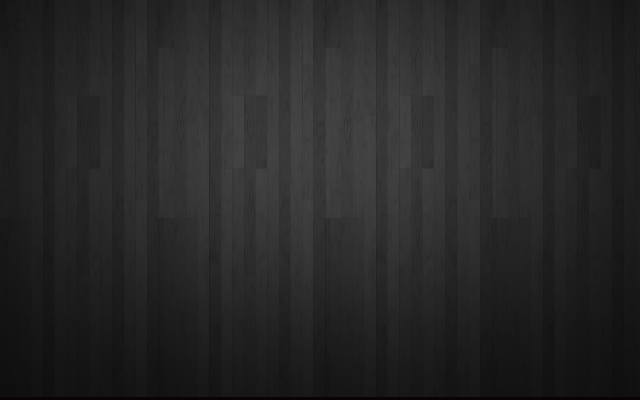
A WebGL 2 fragment shader for this texture:

```glsl
#version 300 es
precision highp float;

#define CANVAS vec2(768.0, 480.0)
#define TILE_WIDTH 200.0
#define TILE_START 65.0
#define PLANK_WIDTH 13.9
#define SLIVER_END 130.5
#define SLIVER_CUT 8.5
#define LIGHT_CENTER vec2(0.5, 0.655)
#define LIGHT_FALLOFF vec2(4.3, 3.7)
#define AMBIENT 0.046
#define GLOW 0.203
#define TONE_CONTRAST 0.78
#define GRAIN 0.10

uniform vec2 u_resolution;
out vec4 fragColor;

// Plank brightness: x between its two end seams, y beyond them
const vec2 TONES[15] = vec2[15](
    vec2(1.06, 1.10), vec2(1.12, 1.03), vec2(0.92, 0.98), vec2(0.87, 1.08),
    vec2(1.03, 1.02), vec2(0.87, 0.87), vec2(1.06, 1.05), vec2(1.04, 1.12),
    vec2(0.87, 0.87), vec2(1.06, 0.83), vec2(1.03, 0.89), vec2(0.95, 0.92),
    vec2(1.05, 0.97), vec2(1.03, 1.08), vec2(0.87, 0.88));

// Seam heights, measured down from the top edge
const vec2 SEAMS[15] = vec2[15](
    vec2(-9.0, 202.0), vec2(115.0, 202.0), vec2(115.0, 330.0),
    vec2(115.0, 202.0), vec2(-9.0, 340.0), vec2(-9.0, 262.0),
    vec2(-9.0, 390.0), vec2(77.0, 240.0), vec2(-9.0, 350.0),
    vec2(57.0, 262.0), vec2(57.0, 262.0), vec2(-9.0, 262.0),
    vec2(-9.0, 262.0), vec2(-9.0, 138.0), vec2(-9.0, 370.0));

float hash(vec2 p) {
    vec3 q = fract(p.xyx * 0.1031);
    q += dot(q, q.yzx + 33.33);
    return fract((q.x + q.y) * q.z);
}

float noise(vec2 p) {
    vec2 i = floor(p), f = fract(p);
    f = f * f * (3.0 - 2.0 * f);
    return mix(mix(hash(i), hash(i + vec2(1.0, 0.0)), f.x),
               mix(hash(i + vec2(0.0, 1.0)), hash(i + vec2(1.0, 1.0)), f.x), f.y);
}

// Nested, slightly ragged pointed ovals of a cathedral grain figure
float figure(vec2 offset, vec2 size) {
    vec2 q = abs(offset) / size;
    float ragged = noise(offset * vec2(0.25, 0.10) + 50.0) - 0.5;
    float d = q.x + q.y * sqrt(q.y + 0.05) + 0.25 * ragged;
    float rings = pow(0.5 + 0.5 * sin(d * 12.0 + 1.5), 2.0);
    return 1.4 * rings * (1.0 - smoothstep(0.6, 1.15, d));
}

// Sparse dark contours of a stretched field, with fibres and mottling
float woodGrain(vec2 p, float column) {
    vec2 q = p + vec2(column * 37.0, column * 91.0);
    float field = noise(q * vec2(0.11, 0.018)) + 0.35 * noise(q * vec2(0.22, 0.06));
    float contours = pow(0.5 + 0.5 * sin(field * 15.0), 4.0);
    contours *= smoothstep(0.3, 0.8, noise(q * vec2(0.15, 0.04) + 9.0));
    float fibres = noise(q * vec2(0.65, 0.18)) - 0.5;
    float mottling = noise(q * vec2(0.16, 0.07) + 21.0) - 0.5;
    return 0.1 - contours * 0.8 + fibres * 0.6 + mottling * 0.4;
}

float line(float d, float halfWidth, float aa) {
    return 1.0 - smoothstep(halfWidth - aa, halfWidth + aa, abs(d));
}

void main() {
    vec2 uv = gl_FragCoord.xy / u_resolution;
    vec2 p = vec2(uv.x, 1.0 - uv.y) * CANVAS;
    float aa = 0.6 * CANVAS.y / u_resolution.y;

    // Plank layout, with one narrow plank in each tile
    float tileX = mod(p.x - TILE_START, TILE_WIDTH);
    float pastSliver = step(SLIVER_END, tileX);
    float layoutX = tileX + pastSliver * SLIVER_CUT;
    int column = clamp(int(layoutX / PLANK_WIDTH), 0, 14);
    float across = layoutX - float(column) * PLANK_WIDTH;

    // Plank tones
    vec2 seams = SEAMS[column];
    vec2 tones = mix(vec2(1.0), TONES[column], TONE_CONTRAST);
    float inside = smoothstep(-aa, aa, p.y - seams.x) * smoothstep(-aa, aa, seams.y - p.y);
    float wood = mix(tones.y, tones.x, inside);

    // Joints of uneven depth and thin end seams
    float depth = mix(0.02, 0.16, hash(vec2(float(column) * 3.0, 7.0)));
    float wear = 0.6 + 0.8 * noise(vec2(float(column) * 5.0, p.y * 0.03));
    float endSeam = max(line(p.y - seams.x, 0.5, aa), line(p.y - seams.y, 0.5, aa));
    wood *= 1.0 - depth * wear * line(across - 0.4, 0.5, aa) - 0.06 * endSeam;

    // Grain and pointed figures
    wood += GRAIN * woodGrain(vec2(tileX, p.y), float(column));
    float rings = 0.0;
    if (column == 11) rings = figure(vec2(tileX - 152.0, p.y - 155.0), vec2(7.0, 38.0));
    if (column == 2) {
        rings = figure(vec2(tileX - 36.0, p.y - 152.0), vec2(7.0, 36.0));
        rings += figure(vec2(tileX - 36.5, p.y - 80.0), vec2(6.0, 34.0));
        rings += figure(vec2(tileX - 36.5, p.y - 258.0), vec2(6.5, 68.0));
    }
    wood -= 0.075 * rings;

    // Soft spotlight
    vec2 away = uv - LIGHT_CENTER;
    float light = AMBIENT + GLOW * exp(-dot(away * away, LIGHT_FALLOFF));
    vec3 color = vec3(light * wood);

    // Faint ring in the upper corner and dark strip at the base
    color *= 1.0 - 0.16 * line(length(p - vec2(25.0, 30.0)) - 7.0, 0.7, aa);
    float base = smoothstep(-aa, aa, p.y - 476.5);
    color = mix(color, vec3(0.035, 0.012, 0.022), base);
    fragColor = vec4(color, 1.0);
}
```
